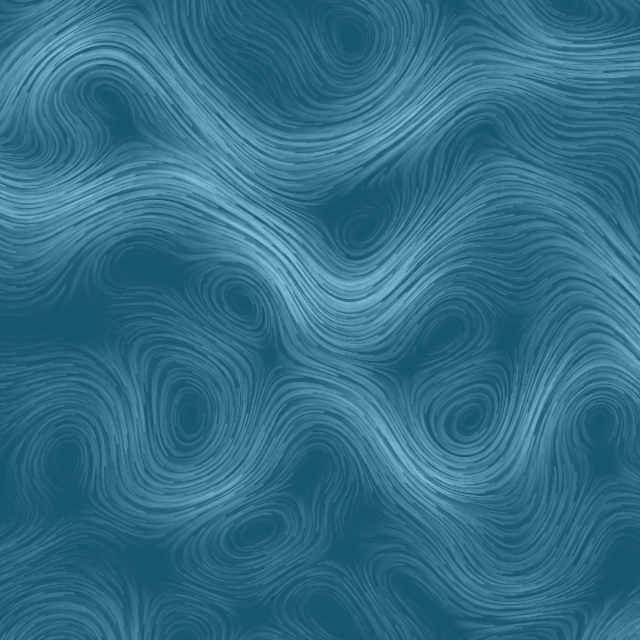
A three.js fragment shader for this texture:

```glsl
// Ocean currents: particle trails carried along meandering jets and eddies.
varying vec2 vUv;

vec3 hash3(vec2 cell) {
  vec3 q = fract(cell.xyx * vec3(0.1031, 0.1030, 0.0973));
  q += dot(q, q.yxz + 33.33);
  return fract((q.xxy + q.yzz) * q.zyx);
}

// Height of the four jets' centre lines at a given x.
vec4 jetHeights(float x) {
  float bend = (x - 0.7) / 0.13;
  return vec4(
    0.71 - 0.12 * x + 0.11 * smoothstep(0.1, 0.5, x) * cos(11.5 * (x - 0.8)),
    0.84 + 0.08 * cos(11.0 * (x - 0.15) / (1.0 + 0.45 * x)),
    0.41 - 0.15 * exp(-bend * bend),
    0.17 - 0.05 * x + 0.07 * sin(6.3 * (x - 0.08)));
}

// Velocity: jets with a Gaussian profile plus eddies from crossed waves.
vec2 current(vec2 p) {
  vec4 slope = (jetHeights(p.x + 0.005) - jetHeights(p.x - 0.005)) / 0.01;
  vec4 stretch = inversesqrt(1.0 + slope * slope);
  vec4 across = (p.y - jetHeights(p.x)) * stretch / vec4(0.07, 0.055, 0.06, 0.05);
  vec4 strength = vec4(1.0, 0.8, mix(0.2, 0.7, smoothstep(0.35, 0.65, p.x)), 0.4);
  vec4 push = strength * exp(-across * across) * stretch;
  vec2 velocity = vec2(dot(push, vec4(1.0)), dot(push, slope));

  for (int i = 0; i < 7; i++) {
    float n = float(i);
    float angle = n * 2.4 + 0.5;
    vec2 dir = vec2(cos(angle), sin(angle));
    float phase = dot(dir, p) * (13.0 + 2.2 * n) + n * n * 1.7;
    velocity += 0.16 * cos(phase) * vec2(-dir.y, dir.x);
  }
  return velocity;
}

void main() {
  const float STEPS = 40.0;
  float speed = length(current(vUv));
  vec2 p = vUv;
  float gap = 1.0;   // share of the water not covered by trails
  float grain = 0.0; // fine noise smeared along the flow

  // Walk downstream; every particle met on the way leaves its trail here.
  for (float i = 0.0; i < STEPS; i++) {
    vec2 velocity = current(p);
    float pace = max(length(velocity), 0.0001);
    vec2 dir = velocity / pace;
    float stride = 0.0032 * sqrt(min(pace, 1.0));

    vec2 grid = p * 64.0;
    vec3 seed = hash3(floor(grid) + 17.0);
    vec2 offset = (fract(grid) - mix(vec2(0.2), vec2(0.8), seed.xy)) / 64.0;
    float along = dot(offset, dir);
    float side = abs(dot(offset, vec2(-dir.y, dir.x)));
    float hit = step(-0.5 * stride, along) * step(along, 0.5 * stride);
    hit *= 1.0 - smoothstep(0.001, 0.0026, side);

    float age = i / STEPS;
    float fade = (1.0 - age * age) * min(1.0, 0.5 + 0.5 * i);
    gap *= 1.0 - hit * fade * mix(0.45, 1.0, seed.z);
    grain += hash3(floor(p * 140.0) + 91.0).x / STEPS;
    p += dir * stride;
  }

  // Fast water glows, still water stays dark.
  float trail = (1.0 - gap) * smoothstep(0.04, 0.2, speed);
  float glow = clamp((speed - 0.06) * 0.85, 0.0, 1.0);
  float fineLines = clamp(0.5 + 3.0 * (grain - 0.5), 0.0, 1.0);
  float light = glow * 0.6 * fineLines + trail * (0.15 + 0.6 * glow);

  vec3 deepWater = vec3(0.09, 0.34, 0.43);
  vec3 brightTrail = vec3(0.46, 0.70, 0.79);
  gl_FragColor = vec4(mix(deepWater, brightTrail, min(light, 1.1)), 1.0);
}
```
